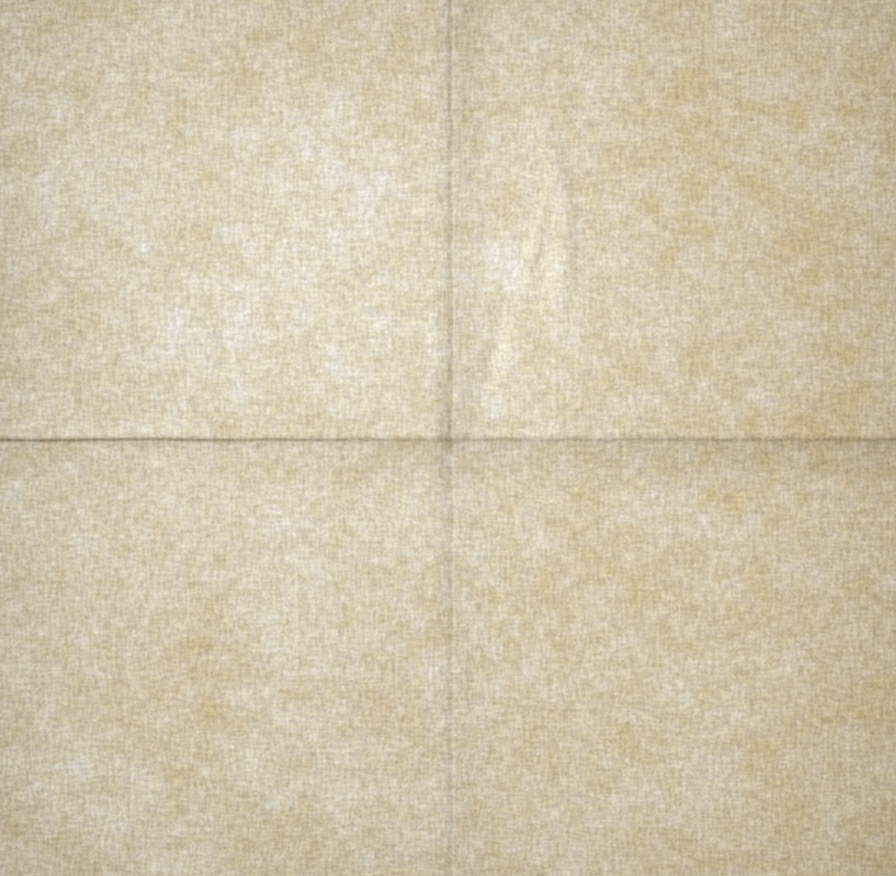
A Shadertoy shader for this texture:

```glsl
// Unfolded sheet of cream linen paper with a cross of two creases.
// Stretched gradient noise makes the woven fibres and mottled stains;
// Gaussian ridges and broad glows shade the folds, wrinkles and edges.

const vec3 PALE = vec3(0.855, 0.825, 0.768);
const vec3 STAIN = vec3(0.812, 0.746, 0.592);
const vec3 SHADE_TINT = vec3(0.94, 1.0, 1.12);
const vec2 FOLD = vec2(0.503, 0.499);
const float WEAVE_SCALE = 235.0;
const float WEAVE_DEPTH = 0.085;
const float STAIN_DEPTH = 1.15;
const float CLOUD_DEPTH = 0.045;
const float EDGE_SHADE = 0.12;

vec2 gradientAt(vec2 cell) {
    vec3 q = fract(cell.xyx * vec3(0.1031, 0.1030, 0.0973));
    q += dot(q, q.yzx + 33.33);
    float angle = 6.2832 * fract((q.x + q.y) * q.z);
    return vec2(cos(angle), sin(angle));
}

float gradientNoise(vec2 p) {
    vec2 i = floor(p), f = p - i;
    vec2 u = f * f * f * (f * (f * 6.0 - 15.0) + 10.0);
    vec2 e = vec2(0.0, 1.0);
    float low = mix(dot(gradientAt(i), f), dot(gradientAt(i + e.yx), f - e.yx), u.x);
    float high = mix(dot(gradientAt(i + e), f - e), dot(gradientAt(i + 1.0), f - 1.0), u.x);
    return mix(low, high, u.y);
}

float fbm(vec2 p) {
    float sum = 0.0, amplitude = 0.6;
    for (int k = 0; k < 5; k++) {
        sum += amplitude * gradientNoise(p);
        p = mat2(1.6, 1.2, -1.2, 1.6) * p + 7.3;
        amplitude *= 0.58;
    }
    return sum;
}

// Soft line of given half width, never thinner than a pixel.
float ridge(float d, float width) {
    float w = max(width, 0.6 / iResolution.y);
    return exp(-d * d / (w * w));
}

float glow(vec2 uv, vec2 centre, vec2 radius) {
    vec2 q = (uv - centre) / radius;
    return exp(-dot(q, q));
}

// Warp and weft fibres, a few slubs and a fine grain.
float weave(vec2 p) {
    vec2 s = p * WEAVE_SCALE;
    float weft = gradientNoise(s * vec2(0.30, 1.0));
    float warp = gradientNoise(s * vec2(1.0, 0.30) + 41.0);
    float slub = gradientNoise(s * vec2(0.08, 0.6) + 13.0)
               + gradientNoise(s * vec2(0.6, 0.08) + 29.0);
    return weft + warp + 0.25 * slub + 0.9 * gradientNoise(s * 1.13 + 0.37);
}

float stains(vec2 p) {
    float blotch = fbm(p * 7.0 + 3.0);
    float fleck = fbm(p * vec2(27.0, 36.0) + 17.0);
    float streak = gradientNoise(p * vec2(40.0, 150.0)) + gradientNoise(p * vec2(150.0, 40.0) + 5.0);
    return blotch * 0.50 + fleck * 0.55 + streak * 0.14;
}

// Brightness offset of the cross fold.
float folds(vec2 uv, vec2 p) {
    vec2 d = uv - FOLD;
    d += 0.0012 * vec2(gradientNoise(p.yy * 9.0), gradientNoise(p.xx * 9.0 + 4.0));
    float above = smoothstep(-0.01, 0.01, d.y);
    float nearCross = exp(-abs(d.y) * 7.0);
    float leftHalf = 1.0 - smoothstep(-0.35, 0.05, d.x);

    // Vertical: shadow on the left, wider toward the cross, and a pale rim.
    float v = -0.08 * ridge(d.x + 0.001, 0.0030) * mix(0.6, 1.0, above);
    v -= (0.02 + 0.07 * nearCross) * ridge(d.x + 0.007, 0.010) * mix(0.7, 1.0, above);
    v -= 0.055 * ridge(d.x - 0.016, 0.022) * mix(0.5, 1.0, above);
    v += 0.05 * ridge(d.x - 0.0035, 0.0013);

    // Horizontal: sharp dark line at left, broad shade below at right.
    float h = -mix(0.11, 0.24, leftHalf) * ridge(d.y + 0.001, 0.0022);
    h -= 0.04 * ridge(d.y + 0.004, 0.008);
    h -= mix(0.055, 0.020, leftHalf) * ridge(d.y + 0.018, 0.028);
    h += 0.035 * ridge(d.y - 0.008, 0.006);
    return v + h - 0.04 * glow(uv, FOLD, vec2(0.012));
}

// Bent wrinkles in the upper right quarter.
float wrinkles(vec2 uv) {
    float t = uv.y - 0.76;
    float bend = uv.x - 0.634 + 1.5 * t * t + 0.10 * t;
    float span = smoothstep(0.62, 0.70, uv.y) * (1.0 - smoothstep(0.78, 0.89, uv.y));
    float shade = span * (0.045 * ridge(bend + 0.014, 0.014) - 0.070 * ridge(bend - 0.004, 0.009));
    float inner = uv.x - 0.602 - 0.25 * (uv.y - 0.72);
    shade += glow(uv, vec2(0.605, 0.73), vec2(0.05, 0.06))
           * (0.05 * ridge(inner + 0.010, 0.009) - 0.06 * ridge(inner, 0.005));
    float lower = uv.x - 0.545 - 0.22 * (uv.y - 0.60);
    shade += glow(uv, vec2(0.545, 0.60), vec2(0.05, 0.065))
           * (0.045 * ridge(lower - 0.014, 0.012) - 0.07 * ridge(lower, 0.007));
    return shade;
}

void mainImage(out vec4 fragColor, in vec2 fragCoord) {
    vec2 uv = fragCoord / iResolution.xy;
    vec2 p = fragCoord / iResolution.y;

    // Broad light, strongest on both sides of the upper fold.
    float bright = glow(uv, vec2(0.37, 0.67), vec2(0.27, 0.28))
                 + 0.65 * glow(uv, vec2(0.58, 0.65), vec2(0.10, 0.20));
    vec2 rim = abs(uv - 0.5) * 2.0;
    float light = 1.0 + 0.055 * bright - EDGE_SHADE * dot(pow(rim, vec2(5.0)), vec2(0.65, 0.40));
    light -= 0.020 * (1.0 - smoothstep(0.0, 0.45, uv.y)) + 0.020 * smoothstep(0.6, 1.0, uv.x);
    light += folds(uv, p) + wrinkles(uv) + WEAVE_DEPTH * weave(p);

    // Paler toward the glow and left edge, yellower toward the right.
    float mottle = stains(p);
    light -= CLOUD_DEPTH * mottle;
    float stain = 0.46 + STAIN_DEPTH * mottle - 0.20 * bright + 0.26 * (uv.x - 0.42);
    vec3 colour = mix(PALE, STAIN, clamp(stain, -0.15, 1.3));
    colour *= 1.0 + (light - 1.0) * SHADE_TINT;
    fragColor = vec4(clamp(colour, 0.0, 1.0), 1.0);
}
```
